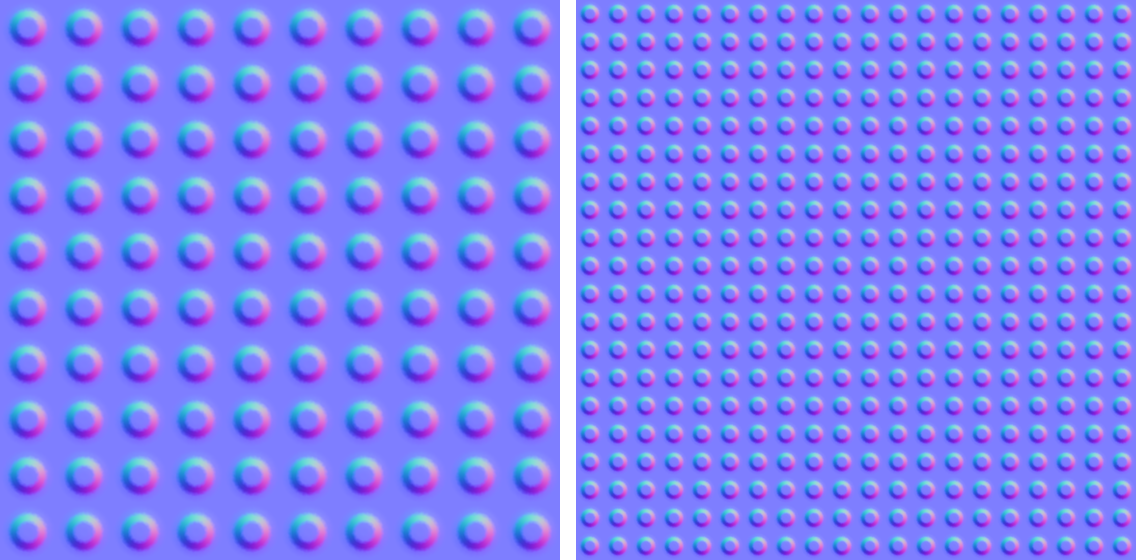
Left: one tile. Right: repeated 2 by 2.
This texture map is drawn by a three.js fragment shader. Its source:

```glsl
varying vec2 vUv;

const float STUDS = 10.0;        // repeats across and up
const float GRAIN_CELLS = 180.0; // noise cells across, whole so it wraps
const float MAX_TILT = 0.74;

vec2 hashGradient(vec2 cell, float period) {
  vec2 p = mod(cell, period);
  vec3 q = fract(vec3(p.xyx) * vec3(0.1031, 0.1030, 0.0973));
  q += dot(q, q.yzx + 33.33);
  float angle = 6.28318 * fract((q.x + q.y) * q.z);
  return vec2(cos(angle), sin(angle));
}

// Gradient noise that wraps after a whole number of cells
float gradientNoise(vec2 p, float period) {
  vec2 i = floor(p);
  vec2 f = p - i;
  vec2 u = f * f * f * (f * (f * 6.0 - 15.0) + 10.0);
  vec2 e = vec2(0.0, 1.0);
  float a = dot(hashGradient(i, period), f);
  float b = dot(hashGradient(i + e.yx, period), f - e.yx);
  float c = dot(hashGradient(i + e.xy, period), f - e.xy);
  float d = dot(hashGradient(i + e.yy, period), f - e.yy);
  return mix(mix(a, b, u.x), mix(c, d, u.x), u.y);
}

// Steepness of a flat-topped stud at a given radius, with a soft outer skirt
float studSlope(float radius, float maxTilt) {
  float crown = 0.10 * smoothstep(0.03, 0.16, radius);
  float rise = mix(crown, 1.0, smoothstep(0.13, 0.235, radius));
  float wall = 1.0 - smoothstep(0.27, 0.38, radius);
  float skirt = 1.0 - smoothstep(0.30, 0.50, radius);
  return maxTilt * rise * mix(0.24 * skirt, 1.0, wall);
}

vec3 tiltedNormal(vec2 direction, float slope) {
  return vec3(direction * slope, sqrt(1.0 - slope * slope));
}

vec3 encodeNormal(vec3 normal) {
  return normal * 0.5 + vec3(0.495, 0.495, 0.5);
}

void main() {
  vec2 local = fract(vUv * STUDS) - 0.5;
  float radius = length(local);
  vec2 outward = local / max(radius, 0.0001);

  // Fine grain frays both rims of the sloping wall
  float grain = gradientNoise(vUv * GRAIN_CELLS, GRAIN_CELLS);
  float slope = studSlope(radius + 0.014 * grain, MAX_TILT);

  gl_FragColor = vec4(encodeNormal(tiltedNormal(outward, slope)), 1.0);
}
```
